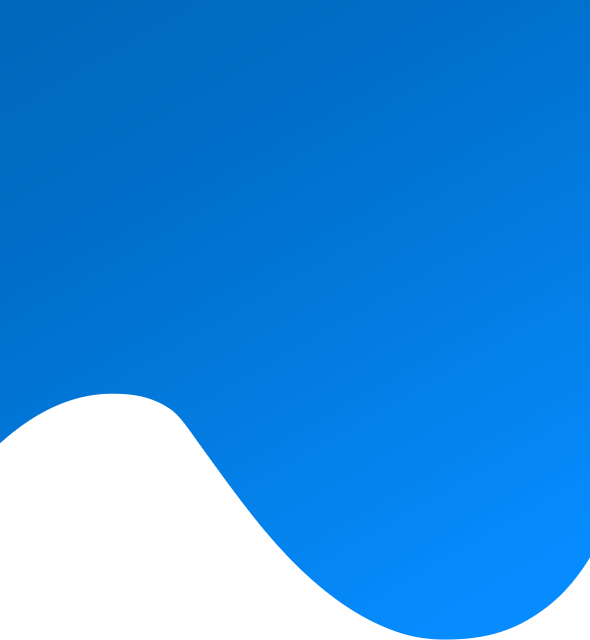
Reproduce this background procedurally as a Shadertoy shader.

```glsl
// A diagonal blue gradient above a smooth white wave along the lower edge.

const vec3 DEEP_BLUE = vec3(0.000, 0.407, 0.735);
const vec3 MID_BLUE = vec3(0.000, 0.435, 0.790);
const vec3 BRIGHT_BLUE = vec3(0.025, 0.550, 1.000);
const vec3 WHITE = vec3(1.0);

// Wave knots: x, height, slope
const int KNOT_COUNT = 9;
const vec3 KNOTS[KNOT_COUNT] = vec3[](
    vec3(0.0000, 0.3073, 0.832),
    vec3(0.1901, 0.3848, 0.000),
    vec3(0.2887, 0.3607, -0.629),
    vec3(0.3380, 0.3060, -1.276),
    vec3(0.4648, 0.1536, -1.045),
    vec3(0.6761, 0.0117, -0.305),
    vec3(0.7535, 0.0007, 0.000),
    vec3(0.9014, 0.0352, 0.573),
    vec3(1.0000, 0.1289, 1.498)
);

// Cubic Hermite height between two knots
float hermite(vec3 a, vec3 b, float x) {
    float span = b.x - a.x;
    float t = (x - a.x) / span;
    float s = 1.0 - t;
    return a.y * s * s * (1.0 + 2.0 * t) + b.y * t * t * (1.0 + 2.0 * s)
         + span * t * s * (a.z * s - b.z * t);
}

// Height of the whole wave at x
float waveHeight(float x) {
    float height = KNOTS[0].y;
    for (int i = 0; i < KNOT_COUNT - 1; i++) {
        if (x >= KNOTS[i].x) height = hermite(KNOTS[i], KNOTS[i + 1], x);
    }
    return height;
}

// Approximate distance above the wave, in canvas heights
float waveDistance(vec2 uv, float aspect) {
    float stepX = 0.001;
    float slope = (waveHeight(uv.x + stepX) - waveHeight(uv.x - stepX)) / (2.0 * stepX);
    return (uv.y - waveHeight(uv.x)) / length(vec2(1.0, slope / aspect));
}

// Three-stop gradient from the upper left to the lower right
vec3 blueGradient(vec2 uv) {
    float along = dot(vec2(uv.x, 1.0 - uv.y), vec2(0.347, 0.653));
    vec3 upper = mix(DEEP_BLUE, MID_BLUE, clamp(along / 0.3, 0.0, 1.0));
    return mix(upper, BRIGHT_BLUE, clamp((along - 0.3) / 0.6, 0.0, 1.0));
}

void mainImage(out vec4 fragColor, in vec2 fragCoord) {
    vec2 uv = fragCoord / iResolution.xy;
    float aspect = iResolution.x / iResolution.y;

    // Blend across one pixel at the wave edge
    float coverage = clamp(waveDistance(uv, aspect) * iResolution.y + 0.5, 0.0, 1.0);
    fragColor = vec4(mix(WHITE, blueGradient(uv), coverage), 1.0);
}
```
